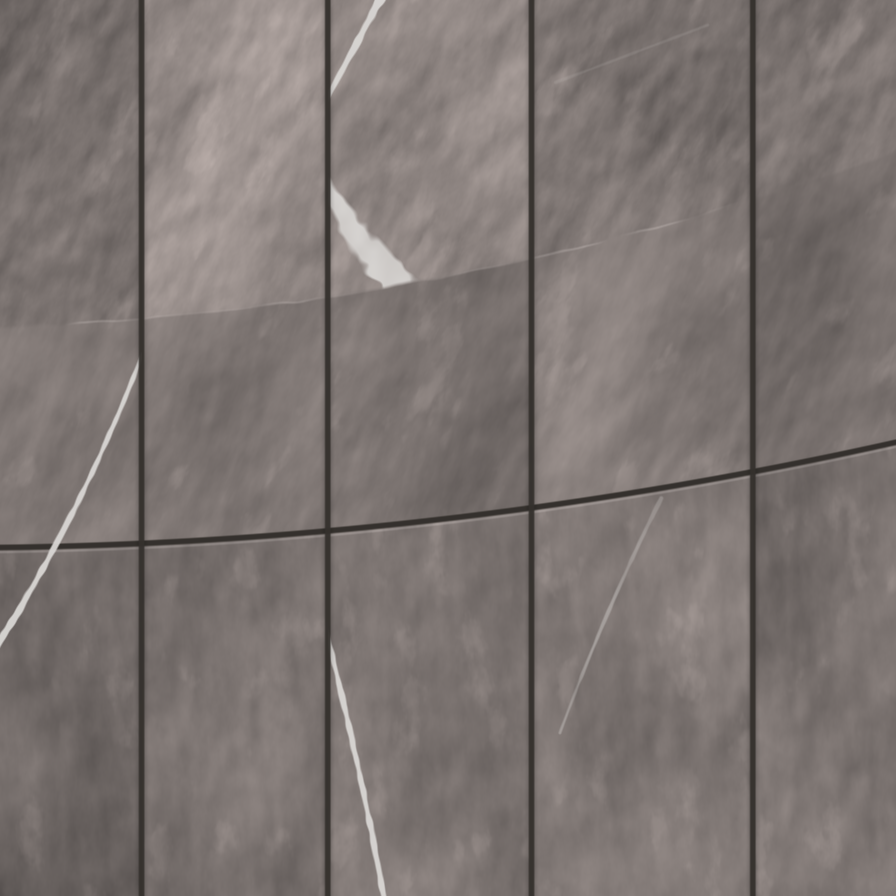
Write a WebGL 1 fragment shader that draws this texture.

```glsl
precision highp float;
uniform vec2 u_resolution;

// Column joints: x = START + STEP * i + GROWTH * i * i
const float START = 0.158;
const float STEP = 0.198;
const float GROWTH = 0.0098;
// Curved rows: height = k.x + k.y * x + k.z * x * x
const vec3 ROW_JOINT = vec3(0.389, 0.0123, 0.1052);
const vec3 CREASE = vec3(0.635, 0.033, 0.1626);
const float JOINT_HALF = 0.0031;
const float JOINT_SOFT = 0.0014;

// Panel tones for the first four columns, then the last one
const vec4 TOP_TONES = vec4(0.460, 0.585, 0.580, 0.500);
const vec4 MID_TONES = vec4(0.480, 0.520, 0.485, 0.515);
const vec4 LOW_TONES = vec4(0.430, 0.485, 0.475, 0.500);
const vec3 LAST_TONES = vec3(0.465, 0.445, 0.475);

const vec3 STONE_TINT = vec3(1.0, 0.935, 0.912);
const vec3 JOINT_COLOR = vec3(0.205, 0.190, 0.175);
const vec3 VEIN_COLOR = vec3(0.85, 0.84, 0.83);
const float MOTTLE = 0.19;
const float RELIEF = 0.15;
const float STREAKS = 0.045;

float hash(vec2 p) {
  p = fract(p * vec2(0.1031, 0.1137));
  p += dot(p, p.yx + 33.33);
  return fract((p.x + p.y) * p.x * 7.13);
}

float noise(vec2 p) {
  vec2 i = floor(p), f = fract(p);
  f = f * f * (3.0 - 2.0 * f);
  return mix(mix(hash(i), hash(i + vec2(1.0, 0.0)), f.x),
             mix(hash(i + vec2(0.0, 1.0)), hash(i + 1.0), f.x), f.y);
}

float fbm(vec2 p) {
  float sum = 0.0, amp = 0.5;
  for (int i = 0; i < 5; i++) {
    sum += amp * noise(p);
    p = mat2(1.6, 1.2, -1.2, 1.6) * p + 7.3;
    amp *= 0.5;
  }
  return sum / 0.96875;
}

float curveAt(vec3 k, float x) { return k.x + x * (k.y + x * k.z); }

float band(float dist, float halfWidth, float soft) {
  return 1.0 - smoothstep(halfWidth - soft, halfWidth + soft, dist);
}

float columnTone(float column, vec4 tones, float last) {
  vec4 chosen = vec4(equal(vec4(column), vec4(0.0, 1.0, 2.0, 3.0)));
  return column > 3.5 ? last : dot(chosen, tones);
}

// Tapered, bowed mineral vein with ragged edges
float vein(vec2 p, vec2 a, vec2 b, vec2 widths, float bow, float soft) {
  vec2 d = b - a;
  float t = clamp(dot(p - a, d) / dot(d, d), 0.0, 1.0);
  vec2 side = vec2(-d.y, d.x) / length(d);
  vec2 offset = p - a - d * t - side * bow * 4.0 * t * (1.0 - t);
  float width = mix(widths.x, widths.y, t) * (0.7 + 0.6 * noise(p * 85.0));
  return band(length(offset), width, soft);
}

void main() {
  vec2 p = gl_FragCoord.xy / u_resolution;
  float pixel = 1.0 / min(u_resolution.x, u_resolution.y);
  float soft = max(JOINT_SOFT, pixel);

  // Panel layout
  float along = (sqrt(STEP * STEP + 4.0 * GROWTH * (p.x - START)) - STEP) / (2.0 * GROWTH);
  float column = floor(along) + 1.0;
  float nearest = floor(along + 0.5);
  float columnDist = p.x - (START + nearest * (STEP + GROWTH * nearest));
  float rowDist = p.y - curveAt(ROW_JOINT, p.x);
  float creaseDist = p.y - curveAt(CREASE, p.x) - 0.003 * (noise(p * 45.0) - 0.5);
  float upper = smoothstep(-pixel, pixel, rowDist);
  float top = smoothstep(-0.003, 0.003, creaseDist);

  float tone = mix(columnTone(column, LOW_TONES, LAST_TONES.z),
                   columnTone(column, MID_TONES, LAST_TONES.y), upper);
  tone = mix(tone, columnTone(column, TOP_TONES, LAST_TONES.x), top);

  // Stone surface, leaning streaks above and upright ones below
  vec2 q = p + vec2(column * 3.7, step(0.0, rowDist) * 5.3);
  q.x -= 0.35 * upper * p.y;
  float broad = fbm(q * vec2(9.0, 6.0));
  vec2 grain = q * vec2(42.0, 24.0);
  float relief = fbm(grain) - fbm(grain + vec2(0.45, -0.35));
  float streak = fbm(q * vec2(75.0, 13.0)) - 0.5;
  tone += MOTTLE * (broad - 0.5) + STREAKS * streak;
  tone += RELIEF * relief * mix(0.6, 1.0, top);
  tone += 0.05 * smoothstep(0.62, 0.8, fbm(grain * 0.7 + 4.0));
  vec3 color = tone * STONE_TINT;

  // Faint crease and row joint with a lit lower lip
  float creaseFade = smoothstep(0.35, 0.7, noise(p * 19.0)) * (1.0 - smoothstep(0.72, 0.85, p.x));
  color += 0.09 * creaseFade * band(abs(creaseDist), 0.0012, soft);
  color += 0.10 * band(abs(rowDist + 0.0052), 0.0012, soft);
  color = mix(color, JOINT_COLOR, band(abs(rowDist), JOINT_HALF, soft));

  // Veins, each cut off at its column edges
  float first = vein(p, vec2(0.159, 0.605), vec2(-0.01, 0.268), vec2(0.0022, 0.0038), 0.0096, soft);
  float third = vein(p, vec2(0.430, 1.011), vec2(0.362, 0.885), vec2(0.0050, 0.0022), 0.0, soft);
  third = max(third, vein(p, vec2(0.362, 0.303), vec2(0.430, -0.01), vec2(0.0028, 0.0032), 0.003, soft));
  float wedge = vein(p, vec2(0.362, 0.795), vec2(0.448, 0.677), vec2(0.008, 0.017), -0.004, 0.003);
  third = max(third, wedge * top * (0.85 + 0.15 * noise(p * 60.0)));
  float fourth = vein(p, vec2(0.738, 0.444), vec2(0.625, 0.182), vec2(0.0022, 0.0014), -0.004, soft);
  fourth = 0.5 * fourth * (0.45 + 0.55 * noise(p * 30.0));
  fourth = max(fourth, 0.13 * vein(p, vec2(0.62, 0.908), vec2(0.79, 0.972), vec2(0.0015), 0.0, soft));
  float veins = columnTone(column, vec4(first, 0.0, third, fourth), 0.0);
  color = mix(color, VEIN_COLOR, 0.95 * veins);

  // Column joints with soft contact shadow
  color *= 1.0 - 0.16 * band(abs(columnDist), 0.005, 0.004);
  color = mix(color, JOINT_COLOR, 0.95 * band(abs(columnDist), JOINT_HALF, soft));
  gl_FragColor = vec4(clamp(color, 0.0, 1.0), 1.0);
}
```
